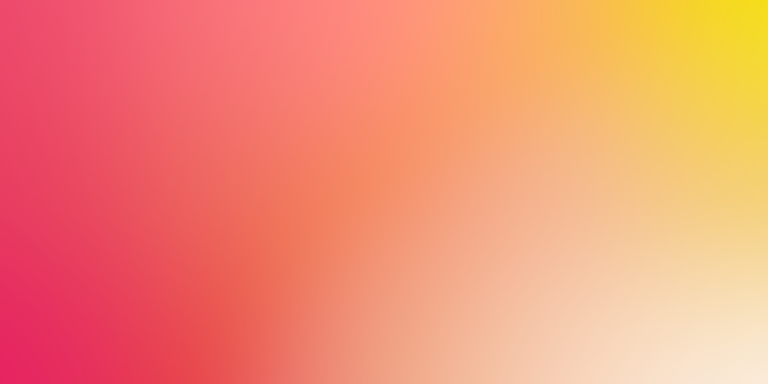
Reproduce this background procedurally as a Shadertoy shader.

```glsl
// Cubic interpolation weight for a node at distance d, in grid cells
float cubicWeight(float d) {
    d = abs(d);
    if (d < 1.0) return (1.5 * d - 2.5) * d * d + 1.0;
    if (d < 2.0) return ((-0.5 * d + 2.5) * d - 4.0) * d + 2.0;
    return 0.0;
}

// Smooth blend of five colours spread evenly over x = 0..1
vec3 gradientRow(float x, vec3 row[5]) {
    vec3 sum = vec3(0.0);
    float total = 0.0;
    for (int i = 0; i < 5; i++) {
        float weight = cubicWeight(x * 4.0 - float(i));
        sum += weight * row[i];
        total += weight;
    }
    return sum / total;
}

void mainImage(out vec4 fragColor, in vec2 fragCoord) {
    vec2 uv = fragCoord / iResolution.xy;

    // Horizontal gradients: crimson to cream, rose to sand, pink to yellow
    vec3 bottom = gradientRow(uv.x, vec3[5](
        vec3(0.90, 0.14, 0.38), vec3(0.91, 0.30, 0.36), vec3(0.94, 0.63, 0.52),
        vec3(0.97, 0.83, 0.73), vec3(0.98, 0.92, 0.85)));
    vec3 middle = gradientRow(uv.x, vec3[5](
        vec3(0.91, 0.24, 0.38), vec3(0.93, 0.39, 0.38), vec3(0.96, 0.57, 0.46),
        vec3(0.96, 0.73, 0.56), vec3(0.96, 0.82, 0.46)));
    vec3 top = gradientRow(uv.x, vec3[5](
        vec3(0.93, 0.29, 0.42), vec3(0.97, 0.43, 0.47), vec3(1.00, 0.56, 0.49),
        vec3(0.98, 0.72, 0.39), vec3(0.96, 0.87, 0.13)));

    // Vertical blend of the three gradients
    vec3 weights = vec3(cubicWeight(uv.y * 2.0),
                        cubicWeight(uv.y * 2.0 - 1.0),
                        cubicWeight(uv.y * 2.0 - 2.0));
    vec3 color = (bottom * weights.x + middle * weights.y + top * weights.z)
               / (weights.x + weights.y + weights.z);

    // Soft orange ridge curving up to the right
    float ridgeX = 0.27 + 0.16 * uv.y + 0.40 * uv.y * uv.y;
    float slope = 2.0 * (0.16 + 0.80 * uv.y);
    float ridgeDistance = 2.0 * (uv.x - ridgeX) / sqrt(1.0 + slope * slope);
    float ridge = exp(-pow(ridgeDistance / 0.18, 2.0));
    color -= ridge * vec3(0.0, 0.02 * (1.0 - uv.y), 0.055);

    fragColor = vec4(clamp(color, 0.0, 1.0), 1.0);
}
```
